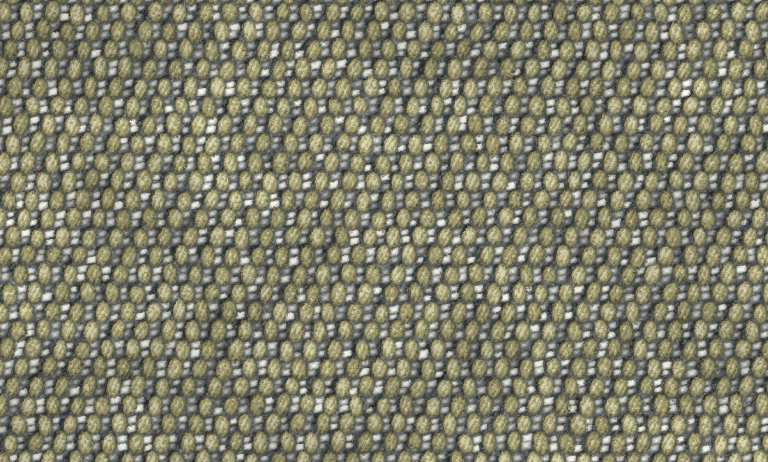
Reproduce this texture procedurally as a Shadertoy shader.

```glsl
const vec2 REPEATS = vec2(30.3, 24.7);      // knots across, rows down
const float ROW_SHIFT = 0.38;               // sideways step of each row
const vec2 KNOT_RADIUS = vec2(0.285, 0.56); // in cells
const vec2 NUB_HALF = vec2(0.185, 0.19);
const vec2 UPPER_NUB = vec2(0.45, 0.23);
const vec2 LOWER_NUB = vec2(0.42, -0.21);
const float JITTER = 0.12;
const float EDGE_SOFTNESS = 0.05;
const float FRAY = 0.17;                    // raggedness of the yarn edges
const float PLIES = 1.3;                    // twisted strands across one knot
const float BROAD_VARIATION = 0.24;
const vec3 KNOT_SHADE = vec3(0.33, 0.32, 0.25);
const vec3 KNOT_BASE = vec3(0.58, 0.56, 0.39);
const vec3 KNOT_LIGHT = vec3(0.80, 0.78, 0.65);
const vec3 NUB_SHADE = vec3(0.40, 0.41, 0.40);
const vec3 NUB_LIGHT = vec3(0.90, 0.90, 0.86);
const vec3 GROUND_DARK = vec3(0.15, 0.165, 0.175);
const vec3 GROUND_LIGHT = vec3(0.50, 0.51, 0.49);

float hash(vec2 p) {
    vec3 q = fract(vec3(p.xyx) * 0.1031);
    q += dot(q, q.yzx + 33.33);
    return fract((q.x + q.y) * q.z);
}

vec2 hash2(vec2 p) {
    return vec2(hash(p + 17.3), hash(p + 71.9));
}

float noise(vec2 p) {
    vec2 i = floor(p), f = fract(p);
    f = f * f * (3.0 - 2.0 * f);
    return mix(mix(hash(i), hash(i + vec2(1, 0)), f.x),
               mix(hash(i + vec2(0, 1)), hash(i + vec2(1, 1)), f.x), f.y);
}

float roundedBox(vec2 p, vec2 halfSize, float radius) {
    vec2 d = abs(p) - halfSize + radius;
    return length(max(d, 0.0)) + min(max(d.x, d.y), 0.0) - radius;
}

// Steep plies of a twisted yarn, broken up by fine noise
vec3 knotColour(vec2 q, vec2 id, float grain) {
    float ply = sin(6.2832 * PLIES * (q.x - 0.7 * q.y)
                    + 3.0 * grain + 6.0 * hash(id + 5.0));
    float dome = 1.0 - dot(q, q);
    float light = 0.10 + 0.50 * dome + 0.16 * q.y - 0.10 * q.x;
    light += 0.13 * ply + 0.85 * (grain - 0.5) + 0.30 * (hash(id) - 0.5);
    vec3 c = mix(KNOT_SHADE, KNOT_BASE, smoothstep(-0.25, 0.35, light));
    return mix(c, KNOT_LIGHT, smoothstep(0.3, 0.9, light));
}

void mainImage(out vec4 fragColor, in vec2 fragCoord) {
    vec2 p = fragCoord / iResolution.xy * REPEATS;
    float soft = max(EDGE_SOFTNESS, 0.8 * REPEATS.x / iResolution.x);
    float grain = 0.55 * noise(p * vec2(11.0, 8.0)) + 0.45 * noise(p * vec2(21.0, 15.0) + 40.0);

    // Slight waviness of the cloth
    p += 0.16 * (vec2(noise(p * 0.6), noise(p * 0.6 + 50.0)) - 0.5);

    // Dark thread running up the diagonal between knots
    float lane = abs(fract(p.x - ROW_SHIFT * p.y) - 0.64);
    float strand = noise(vec2(p.x * 9.0 - p.y * 4.0, p.y * 5.0));
    float groundLight = 0.6 * strand + 0.9 * grain - 0.45 + 0.4 * smoothstep(0.08, 0.35, lane);
    vec3 ground = mix(GROUND_DARK, GROUND_LIGHT, clamp(groundLight, 0.0, 1.0));

    vec3 nubs = NUB_SHADE, knots = KNOT_BASE;
    float nubMask = 0.0, knotMask = 0.0, shadow = 0.0;
    for (int j = -1; j <= 1; j++) {
        float row = floor(p.y + 0.5) + float(j);
        float column = floor(p.x - ROW_SHIFT * row + 0.5);
        for (int i = -1; i <= 1; i++) {
            vec2 id = vec2(column + float(i), row);
            vec2 local = p - vec2(id.x + ROW_SHIFT * row, row);

            // Pair of pale nubs beside each knot
            for (int k = 0; k < 2; k++) {
                vec2 nubId = id + 31.0 * float(k + 1);
                vec2 d = local - (k == 0 ? UPPER_NUB : LOWER_NUB);
                d -= JITTER * (hash2(nubId) - 0.5);
                d.y -= 0.25 * d.x;
                vec2 size = NUB_HALF * (0.8 + 0.4 * hash(nubId));
                float edge = roundedBox(d, size, 0.13) + FRAY * (grain - 0.5);
                float mask = 1.0 - smoothstep(-soft, soft, edge);
                float light = 0.15 - 4.0 * edge + d.y + 0.7 * (grain - 0.5)
                            + 0.7 * (hash(nubId + 9.0) - 0.5);
                nubs = mix(nubs, mix(NUB_SHADE, NUB_LIGHT, clamp(light, 0.0, 1.0)), mask);
                nubMask = max(nubMask, mask);
            }

            // Oval knot with varied size and lean
            vec2 d = local - JITTER * (hash2(id) - 0.5);
            d.x -= d.y * (0.03 + 0.14 * (hash(id + 3.0) - 0.5));
            vec2 q = d / (KNOT_RADIUS * (0.90 + 0.18 * hash2(id + 12.0)));
            float edge = (length(q) - 1.0) * KNOT_RADIUS.x + FRAY * (grain - 0.5);
            float mask = 1.0 - smoothstep(-soft, soft, edge);
            knots = mix(knots, knotColour(q, id, grain), mask);
            knotMask = max(knotMask, mask);
            shadow = max(shadow, 1.0 - smoothstep(0.0, 0.10, edge));
        }
    }

    // Layers from the ground up
    vec3 colour = mix(ground, nubs, nubMask) * (1.0 - 0.25 * shadow);
    colour = mix(colour, knots, knotMask);

    // Broad unevenness of the cloth
    float broad = 0.6 * noise(p * 0.22 + 80.0) + 0.4 * noise(p * 0.55 + 120.0);
    colour *= 1.0 + BROAD_VARIATION * (broad - 0.5);
    fragColor = vec4(clamp(colour, 0.0, 1.0), 1.0);
}
```
